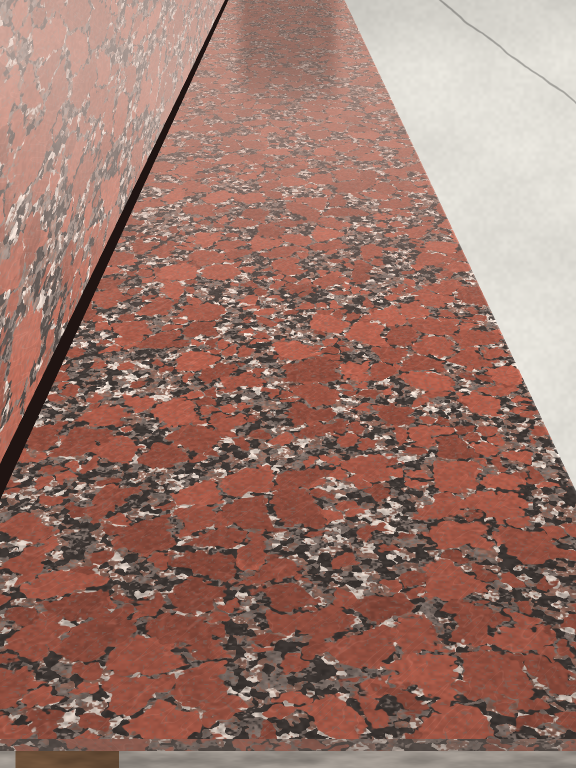
Reproduce this texture procedurally as a WebGL 1 fragment shader.

```glsl
precision highp float;
uniform vec2 u_resolution;

const float ASPECT = 0.75;
const vec2 VANISH = vec2(0.372, -0.163);
const float SLAB_LEFT = -0.457;
const float SLAB_RIGHT = 0.471;
const float GAP_WIDTH = 0.028;
const float FRONT_EDGE = 0.962;
const float FRONT_BASE = 0.978;
const float DEPTH_STRETCH = 3.24;
const float BIG_GRAINS = 12.5;
const float MID_GRAINS = 29.0;
const float FINE_GRAINS = 82.0;
const float WARP = 0.018;
const float BIG_CUT = 0.50;
const float MID_CUT = 0.62;

const vec3 FELDSPAR = vec3(0.555, 0.285, 0.225);
const vec3 RUST = vec3(0.50, 0.36, 0.31);
const vec3 MICA = vec3(0.20, 0.18, 0.17);
const vec3 QUARTZ = vec3(0.45, 0.40, 0.375);
const vec3 CHALK = vec3(0.80, 0.75, 0.71);
const vec3 SHEEN = vec3(0.87, 0.79, 0.755);
const vec3 CONCRETE = vec3(0.895, 0.885, 0.855);
const vec3 SHADOW = vec3(0.12, 0.08, 0.07);
const vec3 WOOD = vec3(0.42, 0.31, 0.22);

vec2 hash2(vec2 p) {
  vec3 h = fract(p.xyx * vec3(0.1031, 0.1030, 0.0973));
  h += dot(h, h.yzx + 33.33);
  return fract((h.xx + h.yz) * h.zy);
}

vec2 noise2(vec2 p) {
  vec2 i = floor(p), f = fract(p);
  f = f * f * (3.0 - 2.0 * f);
  vec2 low = mix(hash2(i), hash2(i + vec2(1.0, 0.0)), f.x);
  vec2 high = mix(hash2(i + vec2(0.0, 1.0)), hash2(i + 1.0), f.x);
  return mix(low, high, f.y);
}

float fbm(vec2 p) {
  float sum = 0.0, amp = 0.5;
  for (int i = 0; i < 4; i++) {
    sum += amp * noise2(p).x;
    p = p * 2.03 + 11.7;
    amp *= 0.5;
  }
  return sum;
}

// Voronoi: x is the margin to the next cell, yz are random per cell
vec3 cells(vec2 p) {
  vec2 base = floor(p), id = base;
  float near = 9.0, next = 9.0;
  for (int j = -1; j <= 1; j++) {
    for (int i = -1; i <= 1; i++) {
      vec2 c = base + vec2(float(i), float(j));
      float d = length(c + hash2(c) - p);
      if (d < near) { next = near; near = d; id = c; }
      else next = min(next, d);
    }
  }
  return vec3(next - near, hash2(id + 71.3));
}

vec3 granite(vec2 q) {
  vec2 jitter = 0.010 * (noise2(q * 130.0) - 0.5);
  vec2 w = q + WARP * (noise2(q * 38.0) - 0.5) + jitter;
  vec3 big = cells(w * BIG_GRAINS);
  vec3 mid = cells(w * MID_GRAINS + 7.0);
  vec3 fine = cells((q + jitter) * FINE_GRAINS + 3.0);
  float mottle = noise2(q * 170.0).x;
  float speck = noise2(q * 290.0).y;

  // Speckled matrix of small crystals
  float pick = fine.y + 0.3 * (noise2(q * 20.0).y - 0.5) + 0.3 * (speck - 0.5);
  vec3 col = mix(MICA, QUARTZ, smoothstep(0.34, 0.48, pick));
  col = mix(col, RUST, smoothstep(0.60, 0.68, pick));
  col = mix(col, CHALK, smoothstep(0.80, 0.90, pick));
  col *= 0.80 + 0.4 * mottle;

  // Red grains in two sizes, with fine pale scratches
  float rough = 0.16 * (mottle - 0.5);
  float midMask = smoothstep(0.09, 0.20, mid.x + rough) * step(MID_CUT, mid.y);
  float bigMask = smoothstep(0.09, 0.16, big.x + rough) * step(BIG_CUT, big.y);
  float tone = mix(mid.z, big.z, bigMask);
  vec3 red = FELDSPAR * (0.78 + 0.28 * tone + 0.20 * mottle);
  vec2 s = mat2(0.8, 0.6, -0.6, 0.8) * q;
  float scratch = smoothstep(0.05, 0.0, abs(noise2(s * vec2(120.0, 22.0)).x - 0.5));
  red += 0.05 * scratch;
  red = mix(red, QUARTZ, 0.5 * smoothstep(0.72, 0.9, speck));
  return mix(col, red, max(midMask, bigMask));
}

vec3 floorColor(vec2 p) {
  vec3 col = CONCRETE * (0.94 + 0.12 * fbm(p * vec2(9.0, 16.0)));
  col *= 0.98 + 0.04 * noise2(p * 190.0).x;
  float crack = abs(p.y - 0.75 * (p.x - 0.57) - 0.008 * (fbm(p * 30.0) - 0.5));
  col *= 1.0 - 0.28 * smoothstep(0.0025, 0.0005, crack) * step(0.57, p.x);
  return col * mix(0.91, 1.0, smoothstep(0.0, 0.10, p.y));
}

vec3 scene(vec2 p) {
  float depth = p.y - VANISH.y;
  float u = (p.x - VANISH.x) / depth;

  // Front face and the ground beneath it
  if (p.y > FRONT_BASE) {
    float plank = step(0.02, p.x) * step(p.x, 0.155);
    return mix(vec3(0.60, 0.57, 0.54), WOOD, plank) * (0.75 + 0.5 * fbm(p * vec2(20.0, 90.0)));
  }
  if (p.y > FRONT_EDGE) return mix(granite(p * vec2(1.0, 1.6) + 40.0), QUARTZ, 0.45);
  if (u > SLAB_RIGHT) return floorColor(p);

  // Leaning panel on the left
  if (u < SLAB_LEFT - GAP_WIDTH) {
    float reach = VANISH.x - p.x;
    vec3 col = granite(vec2(0.45 * depth / reach, 0.85 / sqrt(reach)) + 20.0) * 1.15;
    float glare = mix(0.66, 0.14, smoothstep(0.08, 0.52, p.y + 0.2 * (fbm(p * 7.0) - 0.5)));
    return mix(col, SHEEN, glare);
  }
  if (u < SLAB_LEFT) return SHADOW;

  // Top of the slab, hazed by reflections toward the far end
  vec3 col = granite(vec2(u, DEPTH_STRETCH / sqrt(depth)));
  col *= mix(1.14, 0.97, smoothstep(0.35, 0.85, p.y));
  float haze = 0.56 * smoothstep(0.50, 0.08, p.y) + 0.05;
  col = mix(col, SHEEN * vec3(0.93, 0.86, 0.84), haze);
  float dim = smoothstep(0.18, 0.06, p.y) * smoothstep(0.025, 0.0, abs(p.x - 0.375) - 0.05);
  col *= 1.0 - 0.20 * dim;
  return col + 0.12 * smoothstep(0.006, 0.0, SLAB_RIGHT - u);
}

void main() {
  vec3 sum = vec3(0.0);
  for (int j = 0; j < 2; j++) {
    for (int i = 0; i < 2; i++) {
      vec2 uv = (gl_FragCoord.xy + 0.5 * vec2(float(i), float(j)) - 0.25) / u_resolution;
      sum += scene(vec2(uv.x * ASPECT, 1.0 - uv.y));
    }
  }
  gl_FragColor = vec4(sum * 0.25, 1.0);
}
```
